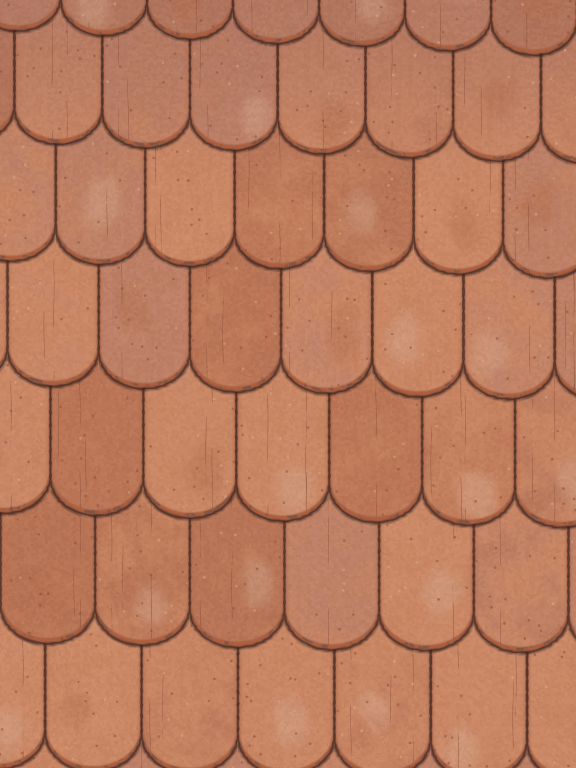
This texture is drawn by a WebGL 2 fragment shader. Its source:

```glsl
#version 300 es
precision highp float;

uniform vec2 u_resolution;
out vec4 outColor;

// Lengths are fractions of the canvas height
const int ROWS = 8;
const float FIRST_TIP = 0.056, ROW_STEP = 0.1453, ROW_GROWTH = 0.0022, ROW_SWAY = 0.0059;
const float TILE_WIDTH = 0.112, WIDTH_GROWTH = 0.00225;
const float AXIS = 0.3594, AXIS_DRIFT = 0.0022, CENTER_X = 0.375;
const float ARC_DEPTH = 0.8;      // arc height over half width
const float GAP = 0.0012, RIM = 0.0055, SHADOW_REACH = 0.0065;
const float TIP_JITTER = 0.0022;
const float SCRATCH_WIDTH = 0.0008, SPECK_SCALE = 55.0, GRAIN_SCALE = 260.0;

const vec3 CLAY = vec3(0.79, 0.53, 0.395);
const vec3 DUSTY = vec3(0.74, 0.50, 0.40);
const vec3 RUSSET = vec3(0.70, 0.43, 0.31);
const vec3 MAUVE = vec3(0.67, 0.45, 0.38);
const vec3 BURNT = vec3(0.55, 0.32, 0.24);
const vec3 RIM_CLAY = vec3(0.68, 0.37, 0.24);
const vec3 GRIME = vec3(0.38, 0.30, 0.26);
const vec3 CREVICE = vec3(0.22, 0.13, 0.11);
const vec3 CHALK = vec3(0.83, 0.66, 0.56);

float hash(vec2 p) {
  return fract(sin(dot(p, vec2(127.1, 311.7))) * 43758.5453);
}

// Nearest cell point: x = distance, y = random value of that cell
vec2 cellular(vec2 p) {
  vec2 base = floor(p), best = vec2(9.0, 0.0);
  for (int j = -1; j <= 1; j++)
    for (int i = -1; i <= 1; i++) {
      vec2 cell = base + vec2(i, j);
      float d = length(cell + vec2(hash(cell), hash(cell + 37.0)) - p);
      if (d < best.x) best = vec2(d, hash(cell + 71.0));
    }
  return best;
}

// Layered sines, about -1 to 1
float clouds(vec2 p) {
  float sum = 0.0, gain = 0.5;
  for (int i = 0; i < 4; i++) {
    sum += gain * sin(p.x + 1.7 * sin(p.y)) * cos(p.y * 0.9 + 1.3 * sin(p.x * 0.7));
    p = mat2(1.5, 1.1, -1.1, 1.5) * p + 2.3;
    gain *= 0.6;
  }
  return sum;
}

// Upright slab with an elliptic lower end whose tip is at the origin
float tileDistance(vec2 q, float halfWidth) {
  float depth = halfWidth * ARC_DEPTH;
  vec2 e = vec2(abs(q.x) + 1e-4, min(q.y - depth, 0.0));
  vec2 radii = vec2(halfWidth, depth);
  float k = length(e / radii);
  return (k - 1.0) * k / length(e / (radii * radii));
}

vec3 faceColor(vec2 q, vec2 p, vec2 id, float halfWidth) {
  float tone = hash(id + 3.0);
  float cloud = clouds(p * 32.0 + tone * 40.0);
  vec3 color = mix(CLAY, DUSTY, smoothstep(0.35, 0.95, tone + 0.35 * cloud));
  color = mix(color, RUSSET, 0.75 * smoothstep(0.55, 1.0, hash(id + 11.0) + 0.25 * cloud));
  color = mix(color, MAUVE, 0.65 * smoothstep(0.72, 1.02, p.y + 0.03 * cloud));

  // Broad worn or scorched stain on some tiles
  vec2 stainAt = vec2((hash(id + 17.0) - 0.5) * halfWidth, 0.035 + 0.06 * hash(id + 19.0));
  float stain = 1.0 - smoothstep(0.3, 1.1, length((q - stainAt) / vec2(0.03, 0.04)) + 0.35 * cloud);
  float kind = hash(id + 23.0);
  color = mix(color, kind < 0.3 ? CHALK : RUSSET, stain * (kind < 0.6 ? 0.4 : 0.0));

  // Thin vertical scratches
  for (int i = 0; i < 3; i++) {
    vec2 key = id + 29.0 + 7.0 * float(i);
    float x = (hash(key) - 0.5) * 1.7 * halfWidth + 0.0004 * sin(q.y * 60.0);
    float line = 1.0 - smoothstep(0.3, 1.3, abs(q.x - x) / SCRATCH_WIDTH);
    float broken = smoothstep(-0.5, 0.4, sin(q.y * 45.0 + key.x * 3.0) + 0.5 * sin(q.y * 170.0));
    color = mix(color, BURNT, line * broken * 0.45 * step(0.5, hash(key + 5.0)));
  }

  // Pits, pale chips and fine grain
  vec2 speck = cellular(p * SPECK_SCALE);
  float dotMask = 1.0 - smoothstep(0.05, 0.14, speck.x);
  color = mix(color, speck.y > 0.93 ? CHALK : BURNT, dotMask * 0.55 * step(0.75, speck.y));
  color += 0.035 * (cellular(p * GRAIN_SCALE).y - 0.5) + 0.015 * cloud;

  // Worn side edges
  return mix(color, RUSSET, 0.45 * smoothstep(halfWidth - 0.007, halfWidth, abs(q.x)));
}

void main() {
  vec2 p = gl_FragCoord.xy / u_resolution.y;
  float pixel = 1.0 / u_resolution.y;
  vec3 color = CREVICE;

  // Lower rows first; each higher row overlaps the one below
  for (int i = ROWS - 1; i >= 0; i--) {
    float row = float(i);
    float width = TILE_WIDTH + WIDTH_GROWTH * row;
    float halfWidth = 0.5 * width - GAP;
    float joint = AXIS + AXIS_DRIFT * row + 0.5 * width * (1.0 - mod(row, 2.0));
    float column = floor((p.x - joint) / width);
    vec2 id = vec2(column, row);
    float x = joint + (column + 0.5) * width;
    float drop = FIRST_TIP + row * (ROW_STEP + ROW_GROWTH * row) - ROW_SWAY * sin(row);
    drop += (x - CENTER_X) * (0.018 + 0.029 * exp(-0.45 * row));
    drop += TIP_JITTER * (hash(id) - 0.5);
    vec2 q = p - vec2(x, 1.0 - drop);

    float dist = tileDistance(q, halfWidth) + 0.0004 * sin(p.x * 310.0 + 4.0 * sin(p.y * 190.0));
    float dirt = smoothstep(0.0, 0.5, clouds(p * 140.0));

    // Contact shadow, with grime gathered in the notches
    float shade = 1.0 - smoothstep(0.0, SHADOW_REACH, dist);
    color = mix(color, mix(CREVICE, GRIME, 0.6 * dirt * step(0.002, dist)), shade * 0.85);

    float cover = 1.0 - smoothstep(-pixel, pixel, dist);
    if (cover > 0.0) {
      float face = tileDistance(q - vec2(0.0, RIM), halfWidth);
      vec3 rim = mix(RIM_CLAY, GRIME, 0.6 * dirt);
      rim = mix(rim, BURNT, smoothstep(-0.003, 0.0, dist));
      vec3 top = faceColor(q, p, id, halfWidth);
      top = mix(top, BURNT, 0.35 * smoothstep(-0.003, 0.0, face));
      color = mix(color, mix(top, rim, smoothstep(-pixel, pixel, face)), cover);
    }
  }
  outColor = vec4(color, 1.0);
}
```
